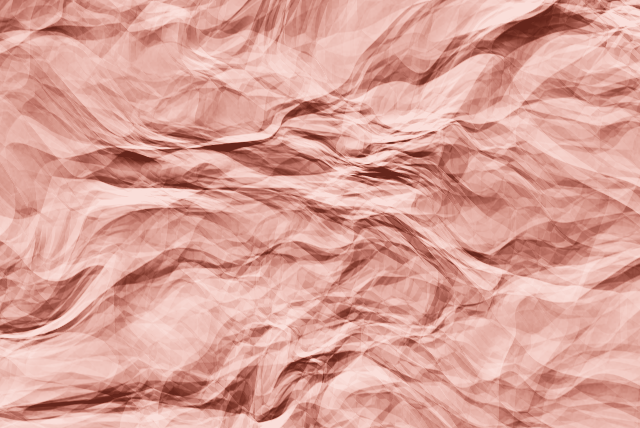
A WebGL 2 fragment shader for this texture:

```glsl
#version 300 es
precision highp float;
precision highp int;

uniform vec2 u_resolution;
out vec4 fragColor;

// Values to tune; lengths are in canvas heights
const vec2 LIGHT = vec2(-0.33, 0.944);
const float SOFTNESS = 0.0019;
const float CONTRAST = 0.68;
const float BRIGHTNESS = 0.0;
const float GRAIN = 0.10;
const float STRETCH = 0.62;      // below 1 lengthens folds sideways
const float TILT = 0.42;
const int FACET_LAYERS = 5;
const float FACET_SCALE = 3.1;
const float FACET_SLOPE = 0.60;
const int RIDGE_LAYERS = 3;
const float RIDGE_SCALE = 2.6;
const float RIDGE_SLOPE = 0.62;

// Paper tones from deep shadow to highlight, with the shade level of each
const int TONES = 8;
const vec3 TONE[TONES] = vec3[](
    vec3(0.40, 0.15, 0.11), vec3(0.52, 0.24, 0.19),
    vec3(0.65, 0.36, 0.31), vec3(0.76, 0.47, 0.42),
    vec3(0.84, 0.59, 0.54), vec3(0.90, 0.69, 0.65),
    vec3(0.95, 0.79, 0.76), vec3(0.98, 0.87, 0.85));
const float LEVEL[TONES] = float[](-3.2, -2.3, -1.6, -1.04, -0.5, 0.13, 1.04, 2.4);

// Integer hash of a lattice point, two values in 0..1
vec2 hash2(vec2 cell) {
    uvec2 v = uvec2(ivec2(cell)) * 1664525u + 1013904223u;
    v.x += v.y * 1664525u;
    v.y += v.x * 1664525u;
    v ^= v >> 16u;
    v.x += v.y * 1664525u;
    v.y += v.x * 1664525u;
    v ^= v >> 16u;
    return vec2(v & 65535u) / 65535.0;
}

// Two independent smooth noises in -1..1
vec2 noise2(vec2 p) {
    vec2 i = floor(p), f = p - i;
    vec2 u = f * f * f * (f * (f * 6.0 - 15.0) + 10.0);
    vec2 low = mix(hash2(i), hash2(i + vec2(1, 0)), u.x);
    vec2 high = mix(hash2(i + vec2(0, 1)), hash2(i + vec2(1, 1)), u.x);
    return 2.0 * mix(low, high, u.y) - 1.0;
}

// Difference of squared distances to the two nearest points: flat facets
float facets(vec2 p) {
    vec2 i = floor(p), f = p - i;
    float nearest = 9.0, second = 9.0;
    for (int y = -1; y <= 1; y++) {
        for (int x = -1; x <= 1; x++) {
            vec2 cell = vec2(x, y);
            vec2 d = cell + 0.08 + 0.84 * hash2(i + cell) - f;
            float dist = dot(d, d);
            second = min(second, max(nearest, dist));
            nearest = min(nearest, dist);
        }
    }
    return second - nearest;
}

// Turn, lengthen and shift the plane for one layer of folds
vec2 foldSpace(vec2 p, int layer, float scale) {
    float angle = TILT * (layer % 2 == 0 ? 1.0 : -0.8) + 0.12 * float(layer);
    float c = cos(angle), s = sin(angle);
    vec2 q = mat2(c, s, -s, c) * p;
    return q * vec2(STRETCH, 1.0) * scale + 17.3 * float(layer + 1);
}

// Height of the crumpled sheet
float sheetHeight(vec2 p) {
    float crumple = 0.95 + 0.5 * noise2(p * 3.3 + 71.0).x;
    p += 0.11 * noise2(p * 2.5 + 5.0);
    p += 0.026 * noise2(p * 9.0 + 31.0);

    // Broad folds with a sharp crest and soft flanks
    float height = 0.0, scale = RIDGE_SCALE;
    for (int i = 0; i < RIDGE_LAYERS; i++) {
        height -= RIDGE_SLOPE / scale * abs(noise2(foldSpace(p, i + 7, scale)).x);
        scale *= 2.1;
    }

    // Flat faces, alternately raised and sunken
    float slope = FACET_SLOPE;
    scale = FACET_SCALE;
    for (int i = 0; i < FACET_LAYERS; i++) {
        float side = i % 2 == 0 ? 1.0 : -1.0;
        float amount = i < 2 ? 1.0 : crumple;
        height += side * amount * slope / scale * facets(foldSpace(p, i, scale));
        scale *= 1.93;
        slope *= 0.85;
    }
    return height;
}

vec3 paperTone(float shade) {
    vec3 colour = TONE[0];
    for (int i = 1; i < TONES; i++) {
        float t = clamp((shade - LEVEL[i - 1]) / (LEVEL[i] - LEVEL[i - 1]), 0.0, 1.0);
        colour = mix(colour, TONE[i], t);
    }
    return colour;
}

void main() {
    vec2 p = gl_FragCoord.xy / u_resolution.y;

    // Slope toward the light, averaged over a short span to smooth creases
    vec2 span = LIGHT * SOFTNESS;
    float slope = (sheetHeight(p - span) - sheetHeight(p + span)) / (2.0 * SOFTNESS);

    float grain = GRAIN * noise2(p * 190.0).x;
    fragColor = vec4(paperTone(slope * CONTRAST + BRIGHTNESS + grain), 1.0);
}
```
